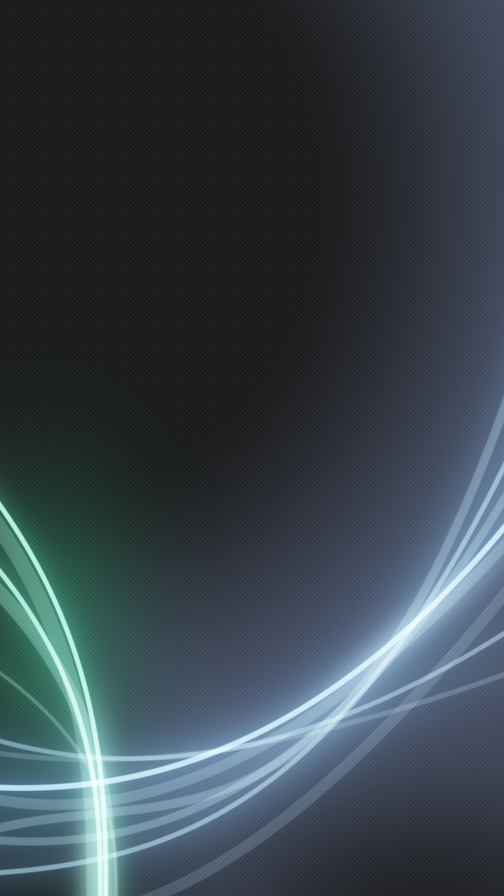
This background is drawn by a Shadertoy shader. Its source:

```glsl
const float ASPECT = 0.5625;
const vec3 CHARCOAL = vec3(0.108, 0.112, 0.114);
const vec3 SLATE = vec3(0.275, 0.305, 0.385);
const vec3 FOREST = vec3(0.035, 0.225, 0.145);
const vec3 ICE = vec3(0.70, 0.89, 1.0);
const vec3 AZURE = vec3(0.34, 0.58, 0.82);
const vec3 MINT = vec3(0.72, 1.0, 0.91);
const vec3 JADE = vec3(0.20, 0.62, 0.48);
const float WEAVE_ROWS = 192.0;
const float WEAVE_DEPTH = 0.022;
const float GLOW_WIDTH = 0.027;
const float ARCH_POWER = 2.6;

// Heights of each sweep at four even steps across the canvas
const int SWEEPS = 8;
const vec4 SWEEP_HEIGHTS[SWEEPS] = vec4[SWEEPS](
    vec4(0.121, 0.143, 0.234, 0.411),
    vec4(0.107, 0.122, 0.221, 0.391),
    vec4(0.076, 0.102, 0.202, 0.544),
    vec4(0.062, 0.086, 0.203, 0.443),
    vec4(0.026, 0.065, 0.195, 0.479),
    vec4(0.173, 0.155, 0.198, 0.293),
    vec4(0.159, 0.156, 0.189, 0.247),
    vec4(-0.026, 0.006, 0.135, 0.336));
// Half width, core strength, glow strength
const vec3 SWEEP_STYLE[SWEEPS] = vec3[SWEEPS](
    vec3(0.0032, 0.90, 0.46),
    vec3(0.0060, 0.24, 0.12),
    vec3(0.0050, 0.28, 0.17),
    vec3(0.0045, 0.30, 0.18),
    vec3(0.0028, 0.55, 0.24),
    vec3(0.0026, 0.48, 0.16),
    vec3(0.0028, 0.22, 0.08),
    vec3(0.0065, 0.17, 0.02));

// Foot x, top height, half width, strength
const int ARCHES = 5;
const vec4 ARCH_SHAPES[ARCHES] = vec4[ARCHES](
    vec4(0.118, 0.436, 0.0027, 0.90),
    vec4(0.112, 0.362, 0.0027, 0.85),
    vec4(0.105, 0.410, 0.0085, 0.24),
    vec4(0.122, 0.338, 0.0080, 0.28),
    vec4(0.130, 0.249, 0.0020, 0.26));

vec3 screenBlend(vec3 base, vec3 light) {
    return 1.0 - (1.0 - base) * (1.0 - clamp(light, 0.0, 1.0));
}

float bell(vec2 offset) {
    return exp(-dot(offset, offset));
}

float ribbon(float dist, float halfWidth, float pixel) {
    return 1.0 - smoothstep(halfWidth - pixel, halfWidth + pixel, dist);
}

// Distance to the cubic through four evenly spaced heights
float sweepDistance(vec2 p, vec4 h) {
    float t = 3.0 * p.x / ASPECT;
    float a = h.y - h.x;
    float b = h.z - 2.0 * h.y + h.x;
    float c = h.w - 3.0 * h.z + 3.0 * h.y - h.x;
    float y = h.x + t * (a + (t - 1.0) * (b / 2.0 + (t - 2.0) * c / 6.0));
    float slope = a + (t - 0.5) * b + (3.0 * t * t - 6.0 * t + 2.0) * c / 6.0;
    return abs(p.y - y) / length(vec2(1.0, slope * 3.0 / ASPECT));
}

float archDistance(vec2 p, float foot, float top) {
    float rise = max(p.y / top, 0.0);
    float x = foot * (1.0 - pow(rise, ARCH_POWER));
    float slope = foot * ARCH_POWER / top * pow(rise, ARCH_POWER - 1.0);
    return abs(p.x - x) / length(vec2(1.0, slope));
}

vec3 backdrop(vec2 p) {
    float haze = smoothstep(0.33, 0.65, length(p - vec2(0.0, 0.78)));
    haze *= 1.0 - 0.9 * bell((p - vec2(0.48, -0.02)) / vec2(0.25, 0.14));
    haze *= smoothstep(0.02, 0.30, p.x + 0.25 * p.y);
    vec3 color = mix(CHARCOAL, SLATE, haze);
    color += FOREST * bell((p - vec2(0.055, 0.29)) / vec2(0.105, 0.17));
    // Fine woven mesh
    vec2 weave = cos(6.2831853 * WEAVE_ROWS * p);
    return color + WEAVE_DEPTH * weave.x * weave.y;
}

void mainImage(out vec4 fragColor, in vec2 fragCoord) {
    vec2 p = fragCoord / iResolution.xy * vec2(ASPECT, 1.0);
    float pixel = 1.0 / iResolution.y;
    vec3 color = backdrop(p);

    // Blue sweeps
    for (int i = 0; i < SWEEPS; i++) {
        vec3 style = SWEEP_STYLE[i];
        float d = sweepDistance(p, SWEEP_HEIGHTS[i]);
        color = screenBlend(color, AZURE * style.z * exp(-d / GLOW_WIDTH));
        color = screenBlend(color, ICE * style.y * ribbon(d, style.x, pixel));
    }
    vec2 q = mat2(0.77, -0.64, 0.64, 0.77) * (p - vec2(0.455, 0.295));
    color = screenBlend(color, ICE * 0.38 * bell(q / vec2(0.13, 0.018)));

    // Green arches
    for (int i = 0; i < ARCHES; i++) {
        vec4 arch = ARCH_SHAPES[i];
        float d = archDistance(p, arch.x, arch.y);
        color = screenBlend(color, JADE * 0.5 * arch.w * exp(-d / 0.014));
        color = screenBlend(color, MINT * arch.w * ribbon(d, arch.z, pixel));
    }
    float column = bell(vec2((p.x - 0.108) / 0.020, 0.0));
    column *= 1.0 - smoothstep(0.04, 0.27, p.y);
    color = screenBlend(color, MINT * 0.55 * column);

    fragColor = vec4(color, 1.0);
}
```
